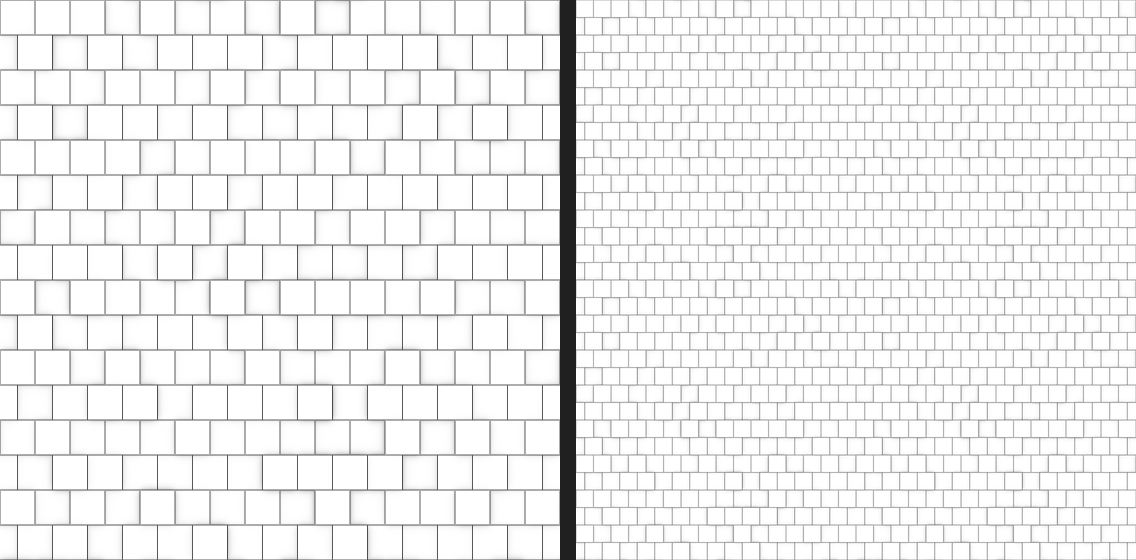
Left: one tile. Right: repeated 2 by 2.
A WebGL 1 fragment shader for this pattern:

```glsl
precision highp float;
// White square tiles in half-offset rows, set at random heights with soft contact shadows.

uniform vec2 u_resolution;

const float TILES = 16.0;          // tiles across and rows down; even, so the offset wraps
const float ROW_OFFSET = 0.5;      // shift of every other row, in tiles
const float LINE_HALF = 0.0105;    // half the joint width, in tiles
const float SHADOW_INSET = 0.04;   // shrinks the shadow so it fades at the corners
const float SHADOW_SOFT = 0.06;    // shadow falloff, in tiles
const float SHADOW_GAIN = 0.8;     // darkness per unit of height difference
const vec3 FACE_COLOR = vec3(1.0);
const vec3 LINE_COLOR = vec3(0.12);

float hash(vec2 p) {
  vec3 q = fract(vec3(p.xyx) * vec3(0.1031, 0.1030, 0.0973));
  q += dot(q, q.yzx + 33.33);
  return fract((q.x + q.y) * q.z);
}

// Height of a tile, wrapped so that opposite canvas edges agree.
float tileHeight(vec2 id) {
  return hash(mod(id, TILES) + 3.0);
}

float rowShift(float row) {
  return ROW_OFFSET * (1.0 - mod(row, 2.0));
}

// Approximate blurred unit square, centred on the origin.
float softSquare(vec2 p) {
  vec2 outside = abs(p) - 0.5 + SHADOW_INSET;
  vec2 fade = 1.0 / (1.0 + exp(outside / SHADOW_SOFT));
  return fade.x * fade.y;
}

// Light left after every higher neighbour has cast its shadow.
float contactLight(vec2 p, vec2 id) {
  float height = tileHeight(id);
  float light = 1.0;
  for (int j = -1; j <= 1; j++) {
    float row = id.y + float(j);
    float shift = rowShift(row);
    float column = floor(p.x - shift);
    for (int i = -1; i <= 1; i++) {
      vec2 other = vec2(column + float(i), row);
      float rise = max(tileHeight(other) - height, 0.0);
      vec2 centre = other + vec2(shift + 0.5, 0.5);
      light *= 1.0 - SHADOW_GAIN * rise * softSquare(p - centre);
    }
  }
  return light;
}

void main() {
  vec2 p = gl_FragCoord.xy / u_resolution * TILES;
  vec2 pixel = TILES / u_resolution;

  // Tile index and position within the tile
  float row = floor(p.y);
  vec2 local = p - vec2(rowShift(row), 0.0);
  vec2 id = floor(local);
  vec2 cell = local - id;

  // Joint coverage, box filtered over one pixel
  vec2 edge = min(cell, 1.0 - cell);
  vec2 upper = min(edge + 0.5 * pixel, vec2(LINE_HALF));
  vec2 lower = max(edge - 0.5 * pixel, vec2(-LINE_HALF));
  vec2 cover = clamp((upper - lower) / pixel, 0.0, 1.0);
  float joint = max(cover.x, cover.y);

  vec3 color = FACE_COLOR * contactLight(p, id);
  gl_FragColor = vec4(mix(color, LINE_COLOR, joint), 1.0);
}
```
